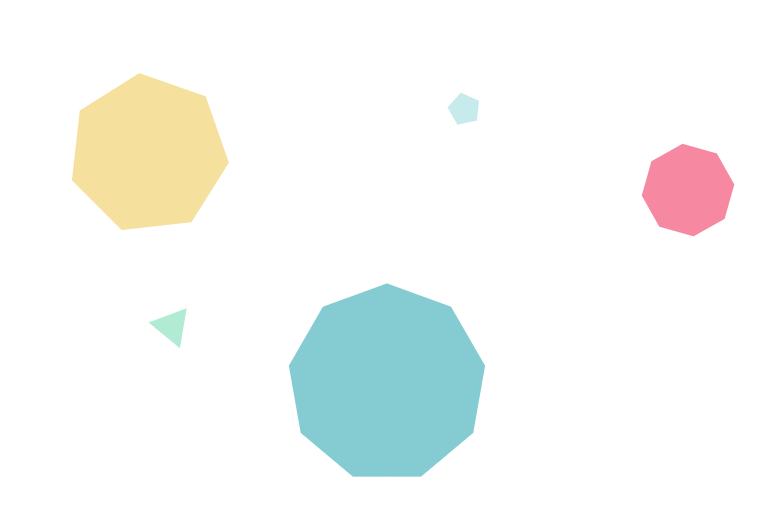
Reproduce this background procedurally as a Shadertoy shader.

```glsl
const float TAU = 6.283185;
const vec3 PAPER  = vec3(1.0);
const vec3 SAND   = vec3(0.961, 0.882, 0.616);
const vec3 TEAL   = vec3(0.518, 0.800, 0.820);
const vec3 ROSE   = vec3(0.965, 0.533, 0.635);
const vec3 ICE    = vec3(0.780, 0.918, 0.925);
const vec3 MINT   = vec3(0.698, 0.922, 0.827);

struct Polygon {
    vec2 center;    // canvas heights from the middle
    float radius;   // center to corner, in canvas heights
    float sides;
    float turn;     // direction of one corner, in degrees
    vec3 color;
};

const int COUNT = 5;
const Polygon POLYGONS[COUNT] = Polygon[COUNT](
    Polygon(vec2(-0.4602,  0.2000), 0.1582, 7.0,  96.4, SAND),
    Polygon(vec2( 0.0058, -0.2481), 0.1946, 9.0,  90.0, TEAL),
    Polygon(vec2( 0.5938,  0.1288), 0.0910, 8.0,  96.8, ROSE),
    Polygon(vec2( 0.1569,  0.2867), 0.0331, 5.0, 102.0, ICE),
    Polygon(vec2(-0.4146, -0.1374), 0.0458, 3.0, 170.5, MINT)
);

// Signed distance to the edge lines of a regular polygon
float polygonDistance(vec2 p, float radius, float sides, float turn) {
    float halfSector = 0.5 * TAU / sides;
    float angle = atan(p.y, p.x) - turn;
    float fromEdgeMiddle = mod(angle, 2.0 * halfSector) - halfSector;
    return length(p) * cos(fromEdgeMiddle) - radius * cos(halfSector);
}

void mainImage(out vec4 fragColor, in vec2 fragCoord) {
    vec2 p = (fragCoord - 0.5 * iResolution.xy) / iResolution.y;
    float pixel = 1.0 / iResolution.y;
    vec3 color = PAPER;

    // Flat shapes with edges one pixel soft
    for (int i = 0; i < COUNT; i++) {
        Polygon shape = POLYGONS[i];
        float d = polygonDistance(p - shape.center, shape.radius,
                                  shape.sides, radians(shape.turn));
        color = mix(color, shape.color, clamp(0.5 - d / pixel, 0.0, 1.0));
    }

    fragColor = vec4(color, 1.0);
}
```
